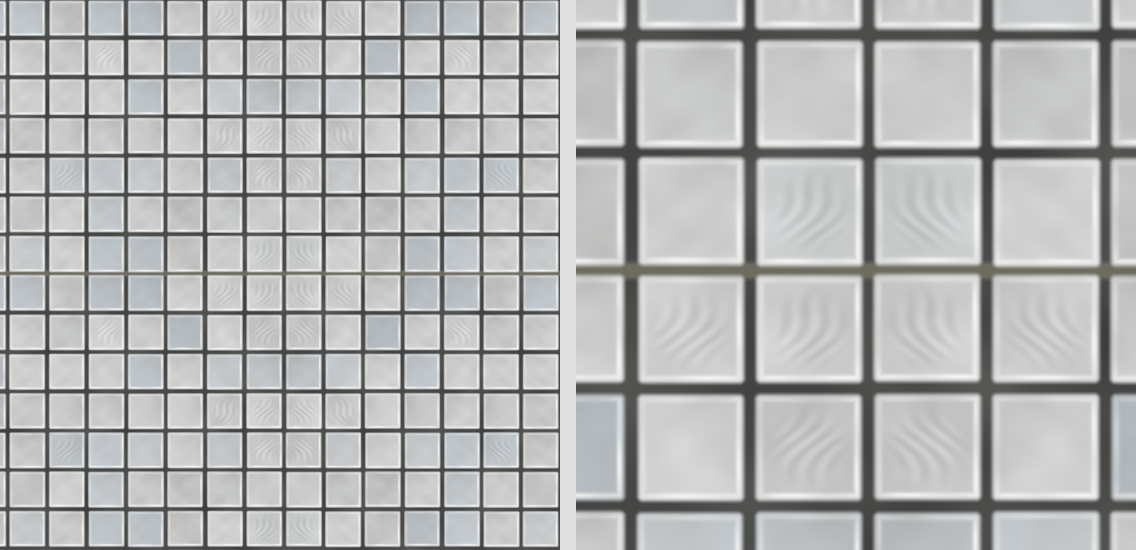
Left: the whole. Right: its middle third, enlarged.
Reproduce this texture procedurally as a WebGL 1 fragment shader.

```glsl
precision mediump float;
// Pale glazed mosaic: a square grid of soft grey tiles with dark grout and bright rims.
// Each tile is a rounded-box distance; hashes vary its tone, tint, clouding and position,
// and tones recur in mirrored columns and in blocks of rows.

uniform vec2 u_resolution;

// Layout, in repeats per canvas and fractions of a tile pitch
const vec2 GRID_COUNT = vec2(14.18, 14.0);
const vec2 GRID_OFFSET = vec2(0.194, 0.037);
const float MIRROR_COLUMN = 6.5;
const float BLOCK_ROWS = 7.0;
const float GROUT_HALF = 0.047;
const float CORNER_RADIUS = 0.045;
const float EDGE_SOFTNESS = 0.026;
const float TILE_JITTER = 0.008;
const float RIM_INSET = 0.046;
const float RIM_WIDTH = 0.024;

// Colours and strengths
const vec3 TILE_GREY = vec3(0.785, 0.785, 0.782);
const vec3 TILE_BLUE = vec3(0.715, 0.745, 0.770);
const vec3 GROUT_DARK = vec3(0.235, 0.238, 0.235);
const vec3 GROUT_LIGHT = vec3(0.340, 0.342, 0.330);
const vec3 SEAM_GROUT = vec3(0.430, 0.425, 0.370);
const vec3 RIM_WHITE = vec3(0.955, 0.960, 0.955);
const float TONE_RANGE = 0.055;
const float CLOUD_STRENGTH = 0.040;
const float RIPPLE_STRENGTH = 0.035;

float hash(vec2 p) {
  return fract(sin(dot(p, vec2(12.99, 78.23))) * 4375.85);
}

float roundedBox(vec2 p, vec2 halfSize, float radius) {
  vec2 e = abs(p) - halfSize + radius;
  return length(max(e, 0.0)) + min(max(e.x, e.y), 0.0) - radius;
}

// Smooth blotches from three warped sine layers, about -1 to 1
float clouds(vec2 p, float seed) {
  float sum = 0.0;
  float weight = 0.55;
  for (int i = 0; i < 3; i++) {
    sum += weight * sin(p.x + seed + 0.8 * sin(p.y * 1.3 + seed))
                  * cos(p.y * 0.9 - seed * 1.7);
    p = vec2(p.y * 1.7 - p.x * 0.6, p.x * 1.5 + p.y * 0.8) + 1.9;
    weight *= 0.6;
  }
  return sum;
}

// Glaze colour; p is the place in the tile, id its recurring identity
vec3 glaze(vec2 p, vec2 id) {
  float seed = 6.283 * hash(id + 3.7);
  float cloud = clouds(p * 4.5, seed);
  float tint = smoothstep(0.52, 0.95, hash(id + 8.1));
  tint *= 0.75 + 0.35 * cloud;
  vec3 color = mix(TILE_GREY, TILE_BLUE, clamp(tint, 0.0, 1.0));
  color += TONE_RANGE * (hash(id + 1.3) - 0.5);
  color += CLOUD_STRENGTH * cloud + 0.035 * (p.x - p.y);

  // Fine slanted ripples, mostly in the columns beside the mirror axis
  float chance = id.x < 1.0 ? 0.35 : 0.88;
  float rippled = step(chance, hash(id + 5.9));
  float wave = sin(38.0 * p.x + 24.0 * p.y + 3.0 * sin(9.0 * p.y + seed));
  float patchMask = smoothstep(0.42, 0.12, length(p));
  return color + RIPPLE_STRENGTH * rippled * patchMask * wave;
}

void main() {
  vec2 grid = gl_FragCoord.xy / u_resolution * GRID_COUNT - GRID_OFFSET;
  vec2 cell = floor(grid);
  vec2 local = grid - cell - 0.5;
  vec2 line = floor(grid + 0.5);
  float pixel = max(GRID_COUNT.x / u_resolution.x, GRID_COUNT.y / u_resolution.y);

  // Grout width differs by line, with one thin pale seam half way up
  vec2 lineHash = vec2(hash(vec2(line.x, 2.6)), hash(vec2(line.y, 9.4)));
  vec2 halfGap = GROUT_HALF * mix(vec2(0.85), vec2(1.15), lineHash);
  float seam = 1.0 - step(0.5, abs(line.y - BLOCK_ROWS));
  halfGap.y *= mix(1.0, 0.72, seam);

  // Tile shape, nudged a little from its place
  vec2 nudge = vec2(hash(cell + 0.4), hash(cell + 6.2)) - 0.5;
  vec2 p = local - 2.0 * TILE_JITTER * nudge;
  float dist = roundedBox(p, 0.5 - halfGap, CORNER_RADIUS);

  // Glaze reflected about the mirror axis
  vec2 id = vec2(abs(cell.x - MIRROR_COLUMN), mod(cell.y, BLOCK_ROWS));
  float side = cell.x < MIRROR_COLUMN ? -1.0 : 1.0;
  vec3 color = glaze(vec2(p.x * side, p.y), id);
  color += 0.02 * (hash(cell + 4.8) - 0.5);

  // Bright rim, strongest on the right and lower edges
  float lit = smoothstep(-0.18, 0.18, p.x - p.y);
  float rimOffset = (dist + RIM_INSET) / RIM_WIDTH;
  float wear = 0.8 + 0.2 * sin(9.0 * (p.x + p.y) + 6.283 * hash(cell));
  float rim = exp(-rimOffset * rimOffset) * mix(0.42, 0.95, lit) * wear;
  color = mix(color, RIM_WHITE, rim);

  // Grout with uneven darkness along its length
  float grime = 0.5 + 0.5 * clouds(grid * 2.1, 1.4);
  vec3 grout = mix(GROUT_DARK, GROUT_LIGHT, clamp(grime, 0.0, 1.0));
  float onSeam = seam * smoothstep(0.40, 0.46, abs(local.y));
  grout = mix(grout, SEAM_GROUT, onSeam);
  float soft = max(EDGE_SOFTNESS, 0.7 * pixel);
  color = mix(color, grout, smoothstep(-soft, soft, dist));

  gl_FragColor = vec4(clamp(color, 0.0, 1.0), 1.0);
}
```
